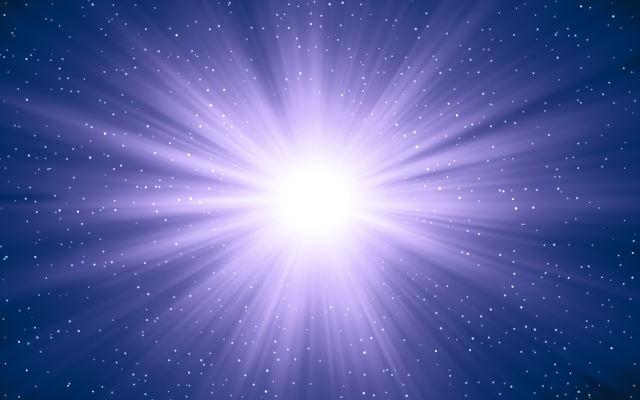
This background is drawn by a WebGL 1 fragment shader. Its source:

```glsl
precision highp float;
// A white-violet starburst with radial light streaks over a deep blue starfield.
uniform vec2 u_resolution;

float hash(vec2 p) {
  vec3 q = fract(vec3(p.xyx) * 0.1031);
  q += dot(q, q.yzx + 33.33);
  return fract((q.x + q.y) * q.z);
}

// Value noise around the full turn: seamless for a whole number of streaks
float streaks(float turn, float count, float radius) {
  vec2 p = vec2(turn * count, radius * 2.5 + count);
  vec2 i = floor(p), f = fract(p);
  f = f * f * (3.0 - 2.0 * f);
  float x0 = mod(i.x, count), x1 = mod(i.x + 1.0, count);
  return mix(mix(hash(vec2(x0, i.y)), hash(vec2(x1, i.y)), f.x),
             mix(hash(vec2(x0, i.y + 1.0)), hash(vec2(x1, i.y + 1.0)), f.x), f.y) - 0.5;
}

// Soft beam around a direction, in degrees
float beam(float angle, float direction, float width) {
  float d = (mod(angle - direction + 180.0, 360.0) - 180.0) / width;
  return exp(-d * d);
}

// Glow colour from the hot core out to the dark corners
vec3 glowColor(float d) {
  vec3 c = mix(vec3(1.0), vec3(0.93, 0.88, 1.0), smoothstep(0.06, 0.16, d));
  c = mix(c, vec3(0.80, 0.72, 0.98), smoothstep(0.13, 0.24, d));
  c = mix(c, vec3(0.58, 0.53, 0.83), smoothstep(0.22, 0.35, d));
  c = mix(c, vec3(0.33, 0.33, 0.62), smoothstep(0.31, 0.48, d));
  c = mix(c, vec3(0.11, 0.20, 0.45), smoothstep(0.43, 0.65, d));
  c = mix(c, vec3(0.0, 0.16, 0.37), smoothstep(0.60, 0.78, d));
  return mix(c, vec3(0.01, 0.10, 0.19), smoothstep(0.76, 0.92, d));
}

// Scattered pinpoint stars, one candidate per cell
float stars(vec2 p, float cells, float seed, float pixel) {
  vec2 id = floor(p * cells) + seed;
  vec2 offset = 0.2 + 0.6 * vec2(hash(id + 3.7), hash(id + 19.1));
  float dist = length(fract(p * cells) - offset) / cells;
  float size = mix(0.0008, 0.0022, hash(id + 41.3));
  float present = step(0.68, hash(id + 7.9));
  return present * smoothstep(size + pixel, size - 0.5 * pixel, dist)
       * mix(0.3, 1.0, hash(id + 63.0));
}

void main() {
  vec2 uv = gl_FragCoord.xy / u_resolution.y;
  float aspect = u_resolution.x / u_resolution.y;
  vec2 p = uv - vec2(0.492 * aspect, 0.5);
  float r = length(p);
  float turn = atan(p.y, p.x + 0.00001) / 6.2831853 + 0.5;
  float angle = turn * 360.0 - 180.0;

  // Broad bright beams
  float light = beam(angle, 181.0, 5.0) + beam(angle, 162.0, 5.0)
    + beam(angle, 196.0, 4.5) + 0.7 * beam(angle, 140.0, 8.0)
    + 0.8 * beam(angle, 17.0, 4.0) + 0.7 * beam(angle, -2.0, 5.0)
    + 0.9 * beam(angle, -18.0, 4.0) + 0.5 * beam(angle, 47.0, 8.0)
    + 0.4 * beam(angle, 92.0, 6.0) + 0.5 * beam(angle, 249.0, 9.0)
    + 0.5 * beam(angle, 290.0, 9.0);

  // Dark gaps between them
  float shade = 0.6 * beam(angle, 170.0, 3.0) + 0.6 * beam(angle, 190.0, 3.0)
    + 0.6 * beam(angle, 203.0, 4.0) + 0.6 * beam(angle, 152.0, 3.0)
    + 0.6 * beam(angle, 23.0, 3.0) + 0.6 * beam(angle, -10.0, 2.5)
    + 0.5 * beam(angle, 64.0, 5.0) + 0.5 * beam(angle, 109.0, 6.0)
    + 0.5 * beam(angle, -40.0, 7.0) + 0.4 * beam(angle, 272.0, 3.0)
    + 1.6 * beam(angle, 12.5, 3.0) * smoothstep(0.1, 0.2, r) * smoothstep(0.5, 0.25, r)
    + 1.5 * beam(angle, 179.5, 1.0) * smoothstep(0.58, 0.75, r);

  // Finer streaks, strongest towards the sides
  float fine = 0.10 * streaks(turn, 38.0, r) + 0.08 * streaks(turn, 96.0, r)
    + 0.05 * streaks(turn, 260.0, r);
  fine *= mix(0.6, 1.0, abs(p.x) / max(r, 0.001));

  // Streaks pull the wide glow outwards or inwards
  float reach = smoothstep(0.06, 0.32, r);
  float d = length(p * vec2(0.89, 1.0)) + 0.015 * reach;
  d -= reach * (0.07 * light - 0.07 * shade + fine);
  vec3 color = glowColor(d);

  // Stars fade out in the glare
  float pixel = 1.0 / u_resolution.y;
  float sky = stars(uv, 37.0, 5.0, pixel) + 0.7 * stars(uv + 0.37, 23.0, 80.0, pixel);
  color += vec3(0.72, 0.75, 0.85) * sky * smoothstep(0.12, 0.45, r);

  gl_FragColor = vec4(min(color, 1.0), 1.0);
}
```
